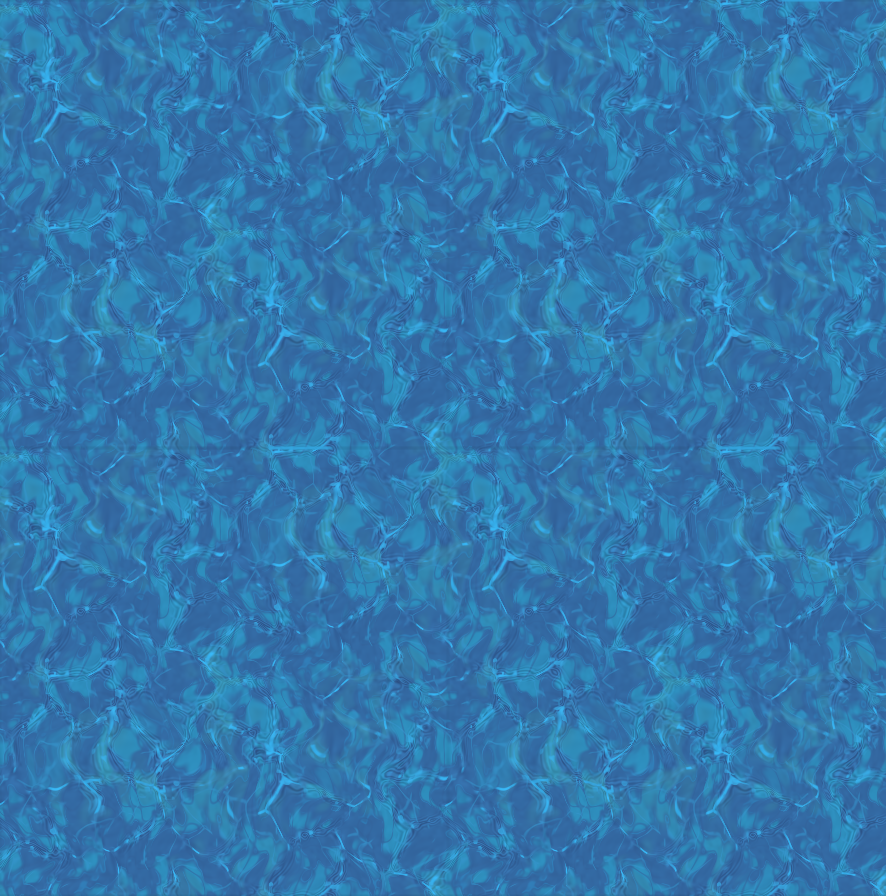
A Shadertoy shader for this texture:

```glsl
// Rippled blue pool water on square tiles, two across and two down.
// Inside a tile the pattern repeats again, each half row shifted by half a tile.
// Smooth noise gives small blotches and rims, cellular borders broken folds and glints.

// Random pair per grid cell, wrapped on the half-shifted tile; n = even cell counts
vec2 hash(vec2 c, vec2 n) {
    float row = floor((c.y + 0.5) / (n.y * 0.5));
    c = vec2(floor(mod(c.x + 0.5 + row * n.x * 0.5, n.x)), c.y - row * n.y * 0.5);
    vec2 s = vec2(dot(c, vec2(127.1, 311.7)), dot(c, vec2(269.5, 183.3)));
    return fract(sin(s + n.x * 7.3) * 43758.545);
}

// Two independent smooth noises in 0..1
vec2 noise(vec2 p, vec2 n) {
    p *= n;
    vec2 i = floor(p), f = p - i;
    f = f * f * (3.0 - 2.0 * f);
    return mix(mix(hash(i, n), hash(i + vec2(1, 0), n), f.x),
               mix(hash(i + vec2(0, 1), n), hash(i + vec2(1, 1), n), f.x), f.y);
}

// Cellular noise: x = gap between the two nearest points (0 on borders), y = cell id
vec2 cells(vec2 p, vec2 n) {
    p *= n;
    vec2 i = floor(p);
    float near = 9.0, next = 9.0, id = 0.0;
    for (int y = -1; y <= 1; y++)
    for (int x = -1; x <= 1; x++) {
        vec2 c = i + vec2(x, y), h = hash(c, n);
        float d = length(c + h - p);
        if (d < near) { next = near; near = d; id = h.x; }
        else next = min(next, d);
    }
    return vec2(next - near, id);
}

void mainImage(out vec4 fragColor, in vec2 fragCoord) {
    vec2 p = fragCoord / iResolution.y * 2.0;

    // Gentle currents bend and slant everything
    vec2 q = p + 0.045 * (noise(p, vec2(8)) - 0.5);
    q.x += 0.01 * sin(6.2832 * (6.0 * p.y + 2.0 * p.x));
    q += 0.017 * (noise(q, vec2(26, 22)) - 0.5);

    vec2 broad = noise(q, vec2(10, 8));
    vec2 mid = noise(q, vec2(38, 26));
    vec2 fine = noise(q, vec2(70, 48));
    vec2 grain = noise(q, vec2(112, 92));
    float blotch = 0.1 * broad.x + 0.55 * mid.x + 0.35 * fine.x;

    // Deep water, lighter blotches, greenish veils
    vec3 col = mix(vec3(0.20, 0.41, 0.635), vec3(0.18, 0.555, 0.74), smoothstep(0.47, 0.66, blotch));
    col = mix(col, vec3(0.22, 0.52, 0.65), 0.45 * smoothstep(0.55, 0.8, mid.y * 0.6 + broad.y * 0.4));

    // Thin rims around blotches and dark creases between them
    float rim = smoothstep(0.045, 0.0, abs(blotch - 0.48));
    col = mix(col, vec3(0.18, 0.56, 0.79), 0.5 * rim * smoothstep(0.3, 0.6, fine.y));
    float crease = smoothstep(0.1, 0.0, abs(mid.y - 0.45));
    col = mix(col, vec3(0.20, 0.39, 0.61), 0.55 * crease);

    // Some cells of water lie in smooth shade
    vec2 fold = cells(q + 0.015 * (mid - 0.5), vec2(8));
    float shade = smoothstep(0.72, 0.8, fold.y) * smoothstep(0.05, 0.25, fold.x);
    col = mix(col, vec3(0.20, 0.425, 0.65), 0.5 * shade);

    // Folds: dark flank, fine ripples, and a crest that comes and goes
    float flank = smoothstep(0.32, 0.05, fold.x);
    float lively = smoothstep(0.35, 0.65, broad.x);
    col = mix(col, vec3(0.20, 0.405, 0.64), 0.4 * flank * (1.0 - lively));
    col += vec3(0.02, 0.055, 0.07) * flank * lively * sin(fold.x * 60.0 + 14.0 * fine.x);
    float sheen = smoothstep(0.25, 0.0, fold.x) * smoothstep(0.55, 0.8, broad.y);
    col = mix(col, vec3(0.25, 0.60, 0.69), 0.5 * sheen * smoothstep(0.3, 0.65, mid.x));
    float crest = smoothstep(0.06, 0.01, fold.x) * smoothstep(0.3, 0.6, mid.y);
    col = mix(col, vec3(0.23, 0.55, 0.77), 0.5 * crest);
    col = mix(col, vec3(0.21, 0.69, 0.93), crest * smoothstep(0.5, 0.7, fine.y));

    // Hair-thin wavelets and loose sparkles near the folds
    vec2 wavelet = cells(q + 0.015 * (mid.yx - 0.5), vec2(18, 14));
    float thread = smoothstep(0.09, 0.01, wavelet.x) * smoothstep(0.35, 0.65, fine.x);
    col = mix(col, vec3(0.21, 0.58, 0.80), 0.55 * thread);
    float sparkle = flank * lively * smoothstep(0.6, 0.78, grain.x) * smoothstep(0.4, 0.65, fine.y);
    col = mix(col, vec3(0.22, 0.67, 0.90), 0.8 * sparkle);
    col += vec3(0.02, 0.06, 0.07) * (grain.y - 0.5) * (0.5 + flank);

    // Tile joints: faint hairlines, with a bright dash on the level ones
    vec2 joint = smoothstep(0.005, 0.002, abs(p - round(p)));
    col *= 1.0 - 0.06 * joint.y - 0.03 * joint.x;
    float top = step(1.5, p.y), x = fract(p.x) - 0.14 * top;
    float dash = smoothstep(0.59, 0.61, x) * smoothstep(0.75, 0.73, x);
    dash *= step(0.5, p.y) * max(1.0 - top, step(1.0, p.x));
    col = mix(col, vec3(0.20, 0.65, 0.88), 0.85 * joint.y * dash);

    fragColor = vec4(clamp(col, 0.0, 1.0), 1.0);
}
```
